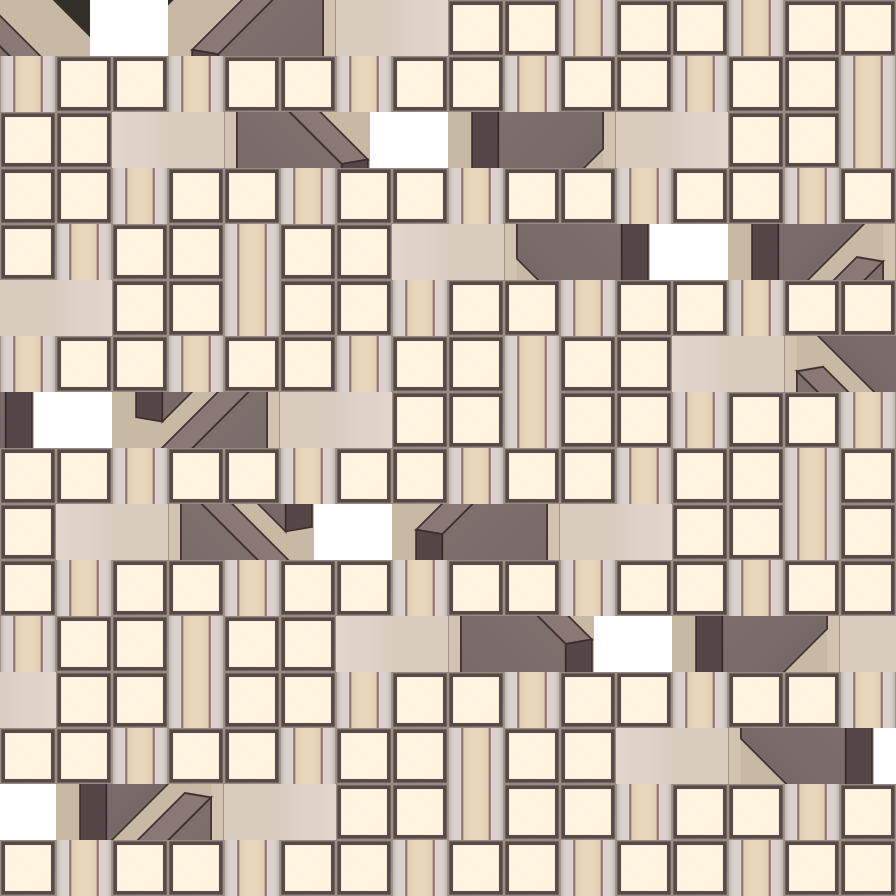
A WebGL 1 fragment shader for this pattern:

```glsl
precision highp float;

uniform vec2 u_resolution;

// Layout, in cells
const float GRID = 16.0;          // cells across and down
const float RUN = 37.0;           // cells in one repeat of the running sequence
const float RUN_SHIFT = 3.0;      // cells of the sequence cut off at the start
const float RELIEF_CELLS = 11.0;  // panel, block, window, block, panel
const float BAY = 3.0;            // width of one block bay
const float WINDOW_START = 2.61;  // where the white window cuts the left bay

// Tiles and strips
const float TILE_HALF = 0.475;
const float GLAZE_HALF = 0.41;
const float GROOVE_OFFSET = 0.245;
const float GROOVE_HALF = 0.02;

// Slanted prisms
const float FACE_LEFT = 0.23;
const float FACE_RIGHT = 2.10;
const float FACE_HEIGHT = 2.56;
const float FACE_RISE = 0.17;
const float DEPTH_X = 0.47;
const float DEPTH_SLANT = 0.55;
const float PRISM_PERIOD = 3.57;
const float PRISM_MARGIN = 0.75;
const float RIGHT_LAG = 0.96;
const float OUTLINE_HALF = 0.015;
const float CHIP_EDGE = 1.77;

const vec3 CREAM = vec3(1.0, 0.945, 0.835);
const vec3 CREAM_PALE = vec3(1.0, 0.965, 0.885);
const vec3 BORDER = vec3(0.34, 0.29, 0.28);
const vec3 GROUT = vec3(0.60, 0.55, 0.50);
const vec3 TAN = vec3(0.92, 0.845, 0.74);
const vec3 LILAC = vec3(0.86, 0.82, 0.805);
const vec3 GROOVE = vec3(0.56, 0.48, 0.45);
const vec3 PANEL = vec3(0.855, 0.80, 0.75);
const vec3 PANEL_PALE = vec3(0.885, 0.84, 0.80);
const vec3 BEIGE = vec3(0.785, 0.725, 0.645);
const vec3 BEIGE_PALE = vec3(0.82, 0.765, 0.69);
const vec3 FACE = vec3(0.48, 0.425, 0.415);
const vec3 TOP = vec3(0.54, 0.47, 0.46);
const vec3 SIDE = vec3(0.34, 0.275, 0.28);
const vec3 OUTLINE = vec3(0.24, 0.18, 0.18);
const vec3 CHIP = vec3(0.20, 0.19, 0.17);

// Antialiased coverage of a signed distance given in cells
float cover(float d) {
  return clamp(0.5 - d * u_resolution.y / GRID, 0.0, 1.0);
}

// Signed distance to an interval
float span(float x, float lo, float hi) {
  return max(lo - x, x - hi);
}

vec3 glazedTile(vec2 f) {
  vec2 c = abs(f - 0.5);
  float box = max(c.x, c.y);
  float diagonal = f.x + f.y;
  float sheen = smoothstep(0.55, 0.85, diagonal) * (1.0 - cover(1.12 - diagonal));
  vec3 glaze = mix(CREAM, CREAM_PALE, 0.35 + 0.5 * (1.0 - diagonal * 0.5) + 0.2 * sheen);
  glaze = mix(glaze, CREAM_PALE, smoothstep(GLAZE_HALF - 0.05, GLAZE_HALF, box));
  vec3 col = mix(GROUT, BORDER, cover(box - TILE_HALF));
  return mix(col, glaze, cover(box - GLAZE_HALF));
}

vec3 groovedStrip(float x) {
  float c = abs(x - 0.5);
  vec3 rail = LILAC * (1.0 - 0.12 * smoothstep(0.38, 0.5, c));
  vec3 col = mix(rail, TAN * (1.0 - 0.04 * smoothstep(0.05, 0.22, c)), cover(c - GROOVE_OFFSET));
  col = mix(col, GROOVE, cover(abs(c - GROOVE_OFFSET) - GROOVE_HALF));
  return mix(col, GROUT, cover(0.485 - c));
}

void paintFacet(inout vec3 col, float d, vec3 paint) {
  col = mix(col, paint, cover(d));
  col = mix(col, OUTLINE, cover(abs(d) - OUTLINE_HALF));
}

// Column of slanted prisms; x runs across the bay, v down the column
vec3 prismBay(float x, float v) {
  vec3 col = mix(BEIGE, BEIGE_PALE, cover(x - FACE_LEFT));
  col = mix(col, GROUT, cover(abs(x) - OUTLINE_HALF));
  float s = v - x + FACE_RISE;

  // The column starts with a dark chip instead of a whole prism
  if (s < -PRISM_MARGIN) return mix(col, CHIP, cover((s + CHIP_EDGE) * 0.707));

  s = mod(s + PRISM_MARGIN, PRISM_PERIOD) - PRISM_MARGIN;
  float topX = x + s * DEPTH_X / DEPTH_SLANT;
  float sideS = s + DEPTH_SLANT * (x - FACE_RIGHT) / DEPTH_X;
  float top = max(span(topX, FACE_LEFT, FACE_RIGHT), 0.707 * span(s, -DEPTH_SLANT, 0.0));
  float side = max(span(x, FACE_RIGHT, FACE_RIGHT + DEPTH_X), span(sideS, 0.0, FACE_HEIGHT));
  float face = max(span(x, FACE_LEFT, FACE_RIGHT), 0.707 * span(s, 0.0, FACE_HEIGHT));
  paintFacet(col, top, TOP);
  paintFacet(col, side, SIDE);
  paintFacet(col, face, FACE * (1.03 - 0.025 * s));
  return col;
}

// One horizontal slice of the relief
vec3 reliefSlice(float x, float v) {
  float fromCentre = abs(x - RELIEF_CELLS * 0.5);
  if (fromCentre > 3.5) return mix(PANEL, PANEL_PALE, smoothstep(4.3, 5.5, fromCentre));
  if (x < 2.0 + BAY && x < 2.0 + WINDOW_START) return prismBay(x - 2.0, v);
  if (x < 6.0) return vec3(1.0);
  return prismBay(6.0 + BAY - x, v + RIGHT_LAG);
}

void main() {
  vec2 p = gl_FragCoord.xy / u_resolution * GRID;
  p.y = GRID - p.y;
  vec2 cell = floor(p);
  vec2 f = p - cell;

  // Cells run on from row to row as one long sequence
  float index = cell.y * GRID + cell.x + RUN_SHIFT;
  float run = floor((index + 0.5) / RUN);
  float place = index - run * RUN;

  vec3 col;
  if (place < RELIEF_CELLS - 0.5) {
    col = reliefSlice(place + f.x, run + f.y);
  } else if (mod(place - RELIEF_CELLS + 0.5, 3.0) > 2.0) {
    col = groovedStrip(f.x);
  } else {
    col = glazedTile(f);
  }
  gl_FragColor = vec4(col, 1.0);
}
```
